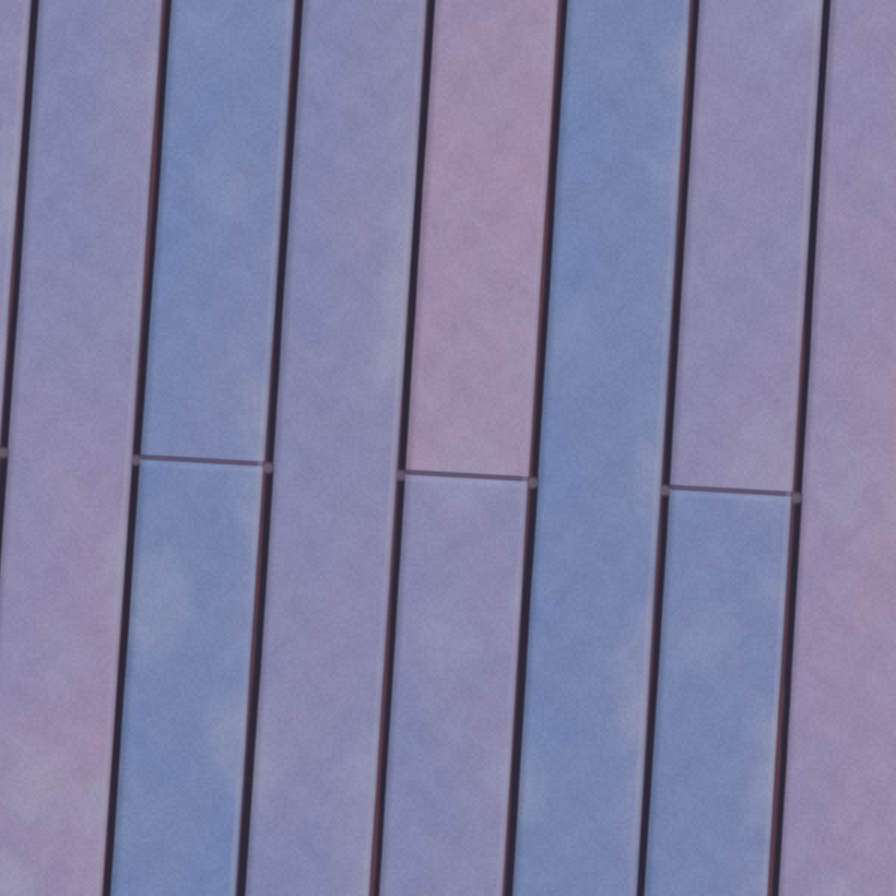
Reproduce this texture procedurally as a WebGL 1 fragment shader.

```glsl
precision highp float;
uniform vec2 u_resolution;

vec2 hash2(vec2 p) {
  p = mod(p, 289.0);
  return fract(sin(vec2(dot(p, vec2(12.7, 31.1)), dot(p, vec2(26.9, 18.3)))) * 437.58);
}

// Soft cellular spots: 1 at a cell point, falling to 0 around it
float spots(vec2 p) {
  vec2 cell = floor(p);
  float strongest = 0.0;
  for (int j = -1; j <= 1; j++) {
    for (int i = -1; i <= 1; i++) {
      vec2 c = cell + vec2(float(i), float(j));
      vec2 h = hash2(c);
      float d = length(p - c - h);
      strongest = max(strongest, smoothstep(0.8, 0.0, d) * h.y);
    }
  }
  return strongest;
}

// Layered, warped sines in -1..1
float waves(vec2 p) {
  float sum = 0.0, amp = 0.5;
  for (int i = 0; i < 5; i++) {
    p += 0.7 * sin(p.yx * 1.3 + vec2(1.7, 4.2));
    sum += amp * sin(p.x + 0.6) * cos(p.y - 1.1);
    p = mat2(1.5, 1.0, -1.0, 1.5) * p;
    amp *= 0.58;
  }
  return sum;
}

void main() {
  vec2 uv = gl_FragCoord.xy / u_resolution;
  float px = 1.0 / min(u_resolution.x, u_resolution.y);

  // Leaning boards
  float lean = 0.06 + 0.01 * (1.0 - uv.x) * (1.0 - uv.x);
  float u = (uv.x - 0.039 + lean * (1.0 - uv.y)) / 0.1473;
  float board = floor(u);
  float across = u - board;
  float seam = floor(u + 0.5);
  float seamDist = (u - seam) * 0.1473;
  float jointDist = uv.y - (0.499 - 0.057 * uv.x);
  float jointed = mod(board, 2.0);
  float upper = smoothstep(-px, px, jointDist);

  // Tint of each board, split at the joint
  float warmth = 0.40 + 0.38 * cos(2.094 * board + 0.5);
  warmth += jointed * mix(-0.28, 0.16, upper) * smoothstep(0.0, 3.0, board);
  warmth -= 0.35 * uv.y * (1.0 - step(0.5, abs(board)));
  float cloud = waves(uv * vec2(9.0, 6.0) + board * 2.3);
  warmth += 0.16 * cloud + 0.12 * (across - 0.5);
  vec3 color = mix(vec3(0.45, 0.515, 0.685), vec3(0.63, 0.545, 0.66), warmth);

  // Pale weathering: runs beside the right edge and loose smudges
  float streak = waves(vec2(uv.x * 22.0, uv.y * 8.0) + board * 5.1);
  float run = smoothstep(0.62, 0.94, across + 0.12 * streak);
  run *= smoothstep(-0.15, 0.6, waves(vec2(board * 3.7, uv.y * 9.0)) + 0.25 * streak);
  vec2 warped = uv + 0.025 * vec2(cloud, streak);
  float smudge = smoothstep(0.35, 0.85, spots(warped * vec2(8.0, 6.0) + 3.0));
  smudge *= 1.0 - 0.7 * uv.y;
  float pale = clamp(0.5 * run + 0.45 * smudge, 0.0, 0.7);
  color = mix(color, vec3(0.61, 0.62, 0.71), pale);

  // Fine mottling
  color += 0.018 * waves(uv * 75.0);
  color += 0.022 * (hash2(floor(uv * 300.0)).x - 0.5);

  // Thin cross joints on alternate boards
  float jointLine = 1.0 - smoothstep(0.001, 0.0035 + px, abs(jointDist));
  float jointLip = 1.0 - smoothstep(0.0, 0.006, abs(jointDist + 0.007));
  color += 0.03 * jointed * jointLip;
  color = mix(color, vec3(0.33, 0.29, 0.39), 0.85 * jointed * jointLine);

  // Light bevel left of each seam, shadow around it
  float bevel = 1.0 - smoothstep(0.001, 0.005, abs(seamDist + 0.0095));
  color = mix(color, vec3(0.63, 0.60, 0.67), bevel * (0.35 + 0.25 * streak));
  color *= 1.0 - 0.14 * (1.0 - smoothstep(0.004, 0.013, abs(seamDist - 0.002)));

  // Dark seams, uneven in width, with rusty stretches
  float wear = waves(vec2(seam * 4.3, uv.y * 5.0));
  float halfWidth = 0.0042 + 0.001 * wear;
  halfWidth += 0.0008 * (1.0 - upper) * mod(seam + 1.0, 2.0);
  float gap = 1.0 - smoothstep(halfWidth - 0.0015, halfWidth + 0.0015 + px, abs(seamDist));
  vec3 dark = mix(vec3(0.16, 0.14, 0.20), vec3(0.34, 0.23, 0.27),
                  smoothstep(0.0, 0.005, -seamDist + 0.003 * wear));
  color = mix(color, dark, 0.95 * gap);

  // Small worn bridge where a joint meets a seam
  float bridge = 1.0 - smoothstep(0.003, 0.009, length(vec2(seamDist, jointDist + 0.004)));
  color = mix(color, vec3(0.49, 0.45, 0.52), 0.65 * bridge);

  gl_FragColor = vec4(clamp(color, 0.0, 1.0), 1.0);
}
```
